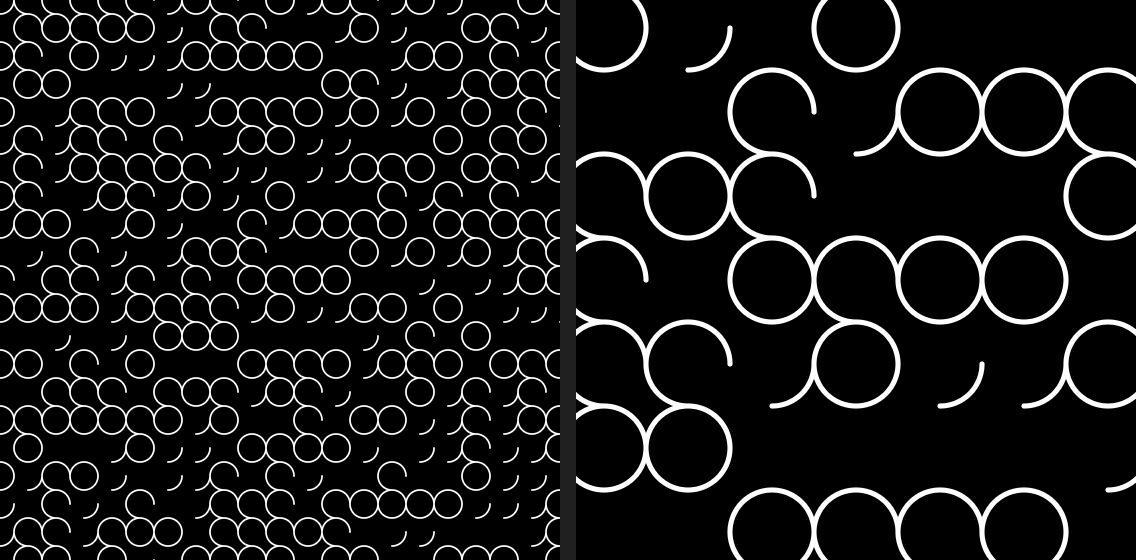
Left: the whole. Right: its middle third, enlarged.
Write a WebGL 1 fragment shader that draws this pattern.

```glsl
precision highp float;

uniform vec2 u_resolution;

const float CELLS = 20.0;          // lattice steps across the canvas
const float RADIUS = 0.5;          // arc radius, in lattice steps
const float LINE_WIDTH = 0.061;    // stroke width, in lattice steps
const float LARGE_SHARE = 0.51;    // chance of a three-quarter arc
const float SEED = 17.0;
const vec3 BACKGROUND = vec3(0.0);
const vec3 LINE_COLOR = vec3(1.0);

float hash(vec2 p) {
  vec3 q = fract(vec3(p.xyx + SEED) * vec3(0.1031, 0.1030, 0.0973));
  q += dot(q, q.yzx + 33.33);
  return fract((q.x + q.y) * q.z);
}

bool hasLargeArc(vec2 node) {
  return hash(node) < LARGE_SHARE;
}

// Distance to the arcs centred on one lattice node.
float nodeDistance(vec2 offset, vec2 node) {
  float ring = abs(length(offset) - RADIUS);
  float ends = min(length(offset - vec2(RADIUS, 0.0)),
                   length(offset + vec2(0.0, RADIUS)));
  bool lowerRight = offset.x > 0.0 && offset.y < 0.0;
  float d = 10.0;

  // Three quarters of the ring, open at the lower right.
  if (hasLargeArc(node)) d = lowerRight ? ends : ring;

  // The lower right quarter appears where the node below has no large arc.
  if (!hasLargeArc(node - vec2(0.0, 1.0))) d = min(d, lowerRight ? ring : ends);
  return d;
}

void main() {
  float side = min(u_resolution.x, u_resolution.y);
  vec2 p = gl_FragCoord.xy / side * CELLS;
  vec2 nearest = floor(p + 0.5);

  // Strokes reach slightly past their own cell, so neighbours count too.
  float d = 10.0;
  for (int y = -1; y <= 1; y++) {
    for (int x = -1; x <= 1; x++) {
      vec2 node = nearest + vec2(float(x), float(y));
      d = min(d, nodeDistance(p - node, node));
    }
  }

  // One pixel of edge smoothing.
  float pixel = CELLS / side;
  float coverage = clamp((0.5 * LINE_WIDTH - d) / pixel + 0.5, 0.0, 1.0);
  gl_FragColor = vec4(mix(BACKGROUND, LINE_COLOR, coverage), 1.0);
}
```
